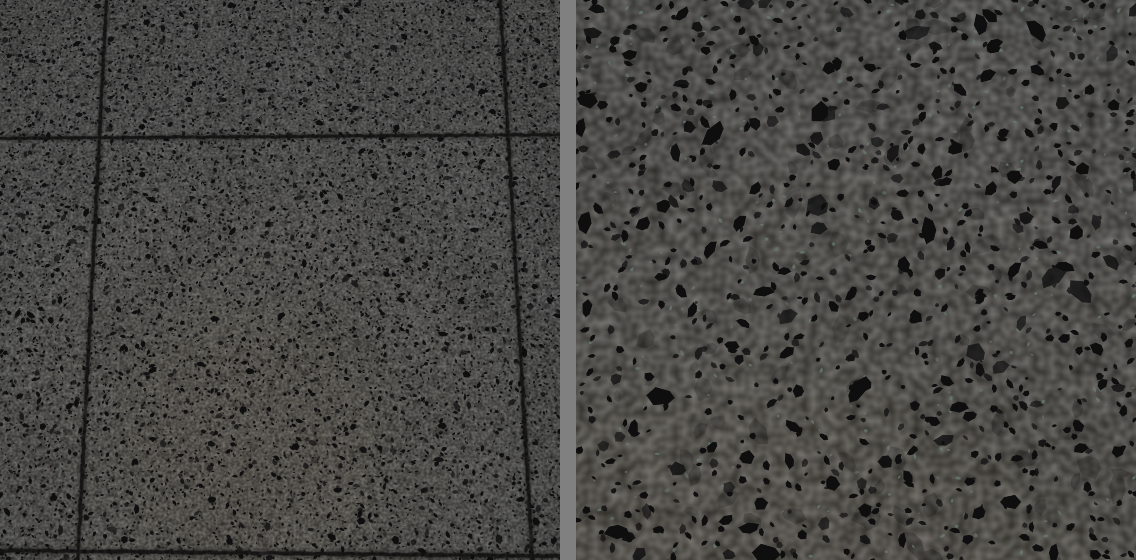
Left, the full canvas; right, a detail of the centre.
A WebGL 1 fragment shader for this texture:

```glsl
precision highp float;
uniform vec2 u_resolution;

#define STONE vec3(0.315, 0.315, 0.313)
#define CHIP_BLACK vec3(0.055, 0.055, 0.06)
#define GROUT vec3(0.085, 0.082, 0.08)
#define WARM_STAIN vec3(0.014, 0.004, -0.016)
#define JOINT_HALF_WIDTH 0.0042
#define JOINT_WOBBLE 0.0028
#define GRAIN 0.15
#define MOTTLE 0.08
#define GLINT vec3(0.42, 0.5, 0.46)

vec2 hash2(vec2 p) {
  vec3 q = fract(vec3(p.xyx) * vec3(0.1031, 0.1030, 0.0973));
  q += dot(q, q.yzx + 33.33);
  return fract((q.xx + q.yz) * q.zy);
}

float gradientDot(vec2 cell, vec2 f, vec2 corner) {
  float a = 6.2832 * hash2(cell + corner).x;
  return dot(vec2(cos(a), sin(a)), f - corner);
}

float gradientNoise(vec2 p) {
  vec2 i = floor(p), f = fract(p);
  vec2 s = f * f * f * (f * (f * 6.0 - 15.0) + 10.0);
  float low = mix(gradientDot(i, f, vec2(0.0)), gradientDot(i, f, vec2(1.0, 0.0)), s.x);
  float high = mix(gradientDot(i, f, vec2(0.0, 1.0)), gradientDot(i, f, vec2(1.0)), s.x);
  return mix(low, high, s.y);
}

// Perspective floor: integer coordinates fall on the joints
vec2 slabCoords(vec2 p) {
  p.y += (0.0105 - 0.0225 * p.y) * (p.x - 0.5);
  float slabWidth = 0.812 - 0.109 * p.y;
  return vec2(p.x - 0.139 - 0.051 * p.y, (p.y - 0.012) / 1.02) / slabWidth;
}

// Coverage of angular stone chips scattered over a jittered grid
float chips(vec2 uv, float cells, float radius, float density, float pixel) {
  vec2 p = uv * cells;
  vec2 base = floor(p);
  float aa = pixel * cells * 0.7;
  float cover = 0.0;
  for (int y = -1; y <= 1; y++) {
    for (int x = -1; x <= 1; x++) {
      vec2 cell = base + vec2(float(x), float(y));
      vec2 seed = hash2(cell + cells);
      vec2 form = hash2(cell + cells * 3.0 + 17.0);
      vec2 d = p - cell - hash2(cell + cells * 2.0 + 41.0);
      float c = cos(form.x * 6.2832), s = sin(form.x * 6.2832);
      d = vec2(c * d.x + s * d.y, c * d.y - s * d.x);
      float stretch = mix(0.75, 1.5, form.y * form.y);
      d *= vec2(1.0 / stretch, stretch);
      float size = radius * mix(0.4, 1.0, seed.y);
      float edge = max(abs(d.x) + 0.5 * abs(d.y), abs(d.y) + 0.35 * d.x) - size;
      float shade = mix(0.65, 1.0, smoothstep(0.0, 0.5, fract(seed.y * 7.3)));
      float chip = (1.0 - smoothstep(-aa, aa, edge)) * shade;
      cover = max(cover, chip * step(seed.x, density));
    }
  }
  return cover;
}

// Dark joint with ragged edges
float jointDistance(vec2 uv) {
  vec2 wobble = vec2(gradientNoise(uv * 34.0), gradientNoise(uv * 34.0 + 57.0));
  wobble += 0.5 * vec2(gradientNoise(uv * 90.0 + 13.0), gradientNoise(uv * 90.0 + 71.0));
  vec2 d = abs(fract(uv + JOINT_WOBBLE * wobble + 0.5) - 0.5);
  return min(d.x, d.y) - JOINT_HALF_WIDTH;
}

void main() {
  vec2 p = gl_FragCoord.xy / u_resolution;
  vec2 uv = slabCoords(p);
  float pixel = 1.35 / min(u_resolution.x, u_resolution.y);

  // Stone body: slab tone, light falloff, mottling and grain
  vec3 color = STONE + 0.014 * (hash2(floor(uv) + 5.0).x - 0.5);
  color += 0.02 * (0.5 - p.y) - 0.07 * dot(p - 0.5, p - 0.5);
  color += WARM_STAIN * (1.0 - smoothstep(0.1, 0.6, distance(p, vec2(0.45, 0.2))));
  color += 0.025 * gradientNoise(uv * 5.0);
  color += MOTTLE * gradientNoise(uv * 58.0 + 9.0);
  color += GRAIN * gradientNoise(uv * 150.0 + 31.0);

  // Grey fragments, pale glints, then black chips in three sizes
  color *= 1.0 - 0.22 * chips(uv + 3.7, 40.0, 0.36, 0.3, pixel);
  color = mix(color, GLINT, 0.7 * chips(uv + 8.3, 75.0, 0.13, 0.2, pixel));
  float black = chips(uv, 24.0, 0.21, 0.3, pixel);
  black = max(black, chips(uv + 1.3, 47.0, 0.27, 0.5, pixel));
  black = max(black, chips(uv + 5.1, 92.0, 0.29, 0.36, pixel));
  color = mix(color, CHIP_BLACK, black);

  // Joints with a soiled margin and worn, dusty patches
  float joint = jointDistance(uv);
  color *= 1.0 - 0.2 * (1.0 - smoothstep(0.0, 0.01, joint));
  float dust = smoothstep(0.25, 0.6, gradientNoise(uv * 11.0 + 23.0));
  vec3 grout = GROUT + 0.07 * dust + 0.06 * gradientNoise(uv * 110.0);
  color = mix(grout, color, smoothstep(-pixel, pixel, joint));

  gl_FragColor = vec4(clamp(color, 0.0, 1.0), 1.0);
}
```
